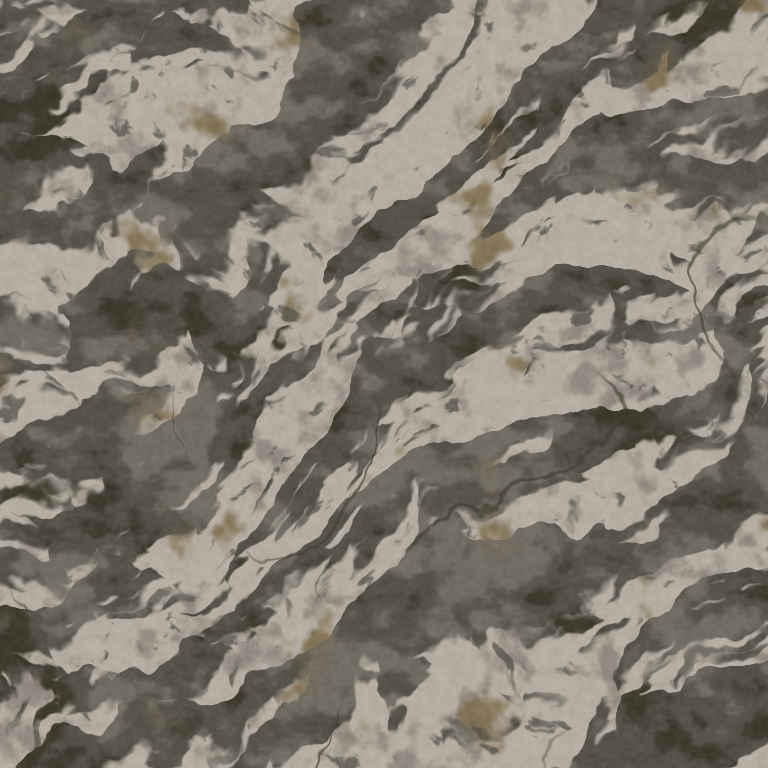
A WebGL 2 fragment shader for this texture:

```glsl
#version 300 es
precision highp float;
// Aerial view of snowy mountain ridges with shaded rock slopes and ochre stains.

uniform vec2 u_resolution;
out vec4 fragColor;

const vec3 DEEP_SHADE = vec3(0.24, 0.23, 0.18);
const vec3 SHADE = vec3(0.335, 0.325, 0.29);
const vec3 ROCK = vec3(0.45, 0.43, 0.39);
const vec3 DULL_SNOW = vec3(0.57, 0.54, 0.50);
const vec3 SNOW = vec3(0.71, 0.68, 0.635);
const vec3 OCHRE = vec3(0.48, 0.41, 0.28);

float hash(vec2 p) {
    return fract(sin(dot(p, vec2(127.1, 311.7))) * 43758.5453);
}

vec2 randomDirection(vec2 cell) {
    float angle = 6.28318 * hash(cell);
    return vec2(cos(angle), sin(angle));
}

// Gradient noise, centred on zero
float noise(vec2 p) {
    vec2 i = floor(p), f = p - i;
    vec2 w = f * f * f * (f * (f * 6.0 - 15.0) + 10.0);
    vec2 r = vec2(1.0, 0.0);
    float a = dot(randomDirection(i), f);
    float b = dot(randomDirection(i + r.xy), f - r.xy);
    float c = dot(randomDirection(i + r.yx), f - r.yx);
    float d = dot(randomDirection(i + r.xx), f - r.xx);
    return mix(mix(a, b, w.x), mix(c, d, w.x), w.y);
}

mat2 rotation(float angle) {
    float c = cos(angle), s = sin(angle);
    return mat2(c, s, -s, c);
}

float fbm(vec2 p) {
    float sum = 0.0, amplitude = 0.5;
    for (int i = 0; i < 4; i++) {
        sum += amplitude * noise(p);
        p = rotation(0.6) * p * 2.03 + 7.3;
        amplitude *= 0.5;
    }
    return sum;
}

// Terrain height: creased ridges stretched along one diagonal
float ridgeHeight(vec2 p, float axisAngle, vec2 frequency) {
    vec2 q = rotation(-axisAngle) * p * frequency + 3.7;
    float height = 0.0, amplitude = 1.0;
    for (int i = 0; i < 4; i++) {
        height -= amplitude * abs(noise(q));
        q = rotation(0.35) * q * 2.1 + 11.9;
        amplitude *= 0.31;
    }
    return height;
}

// Height change toward the light, per unit of ridge spacing
float slopeToward(vec2 p, vec2 light, float axisAngle, vec2 frequency) {
    vec2 stride = light * 0.0045;
    float rise = ridgeHeight(p + stride, axisAngle, frequency)
               - ridgeHeight(p - stride, axisAngle, frequency);
    return rise / (0.009 * frequency.y);
}

// Thin winding line where noise crosses zero
float windingLine(vec2 p, float scale, float width) {
    return 1.0 - smoothstep(0.2 * width, width, abs(noise(p * scale)) / scale);
}

vec3 rockColour(vec2 p) {
    float tone = 0.5 + 0.75 * fbm(p * vec2(5.0, 6.0) + 21.4) + 0.6 * fbm(p * vec2(17.0, 24.0) + 33.2);
    vec3 colour = mix(DEEP_SHADE, SHADE, smoothstep(0.27, 0.43, tone));
    return mix(colour, ROCK, smoothstep(0.49, 0.65, tone));
}

vec3 snowColour(vec2 p) {
    float tone = 0.5 + 0.7 * fbm(p * 8.0 + 54.2) + 0.6 * fbm(p * 26.0 + 12.8);
    return mix(DULL_SNOW, SNOW, smoothstep(0.24, 0.46, tone));
}

void main() {
    vec2 uv = gl_FragCoord.xy / u_resolution;

    // Bend the ridges at large and small scales
    vec2 bend = vec2(noise(uv * 2.3 + 5.1), noise(uv * 2.3 + 38.6));
    vec2 crinkle = vec2(fbm(uv * 11.0 + 2.7), fbm(uv * 11.0 + 63.5));
    vec2 p = uv + 0.16 * bend + 0.05 * crinkle;

    // Sunlit faces keep snow, shaded faces show rock
    float slope = slopeToward(p, normalize(vec2(0.55, -0.83)), 0.68, vec2(2.5, 4.2));
    float exposure = slope + 0.85 * noise(uv * 3.2 + 71.3) + 0.3 * fbm(uv * 22.0);
    float snow = smoothstep(-0.08, 0.33, exposure);
    vec3 colour = mix(rockColour(uv), snowColour(uv), snow);

    // Ochre stains and dark outcrops
    float stain = smoothstep(0.17, 0.32, fbm(uv * 9.0 + 91.8));
    colour = mix(colour, OCHRE, 0.8 * stain * (0.3 + 0.7 * snow));
    float outcrop = smoothstep(0.17, 0.30, fbm(p * vec2(22.0, 28.0) + 47.1));
    colour = mix(colour, SHADE, 0.75 * outcrop * snow);

    // Narrow gullies and fine grain
    float gully = windingLine(p + 4.3, 2.6, 0.0035) * smoothstep(0.0, 0.25, noise(uv * 4.0 + 15.0));
    colour = mix(colour, DEEP_SHADE, 0.6 * gully);
    colour += 0.03 * noise(uv * 60.0) + 0.025 * noise(uv * 150.0);

    fragColor = vec4(colour, 1.0);
}
```
